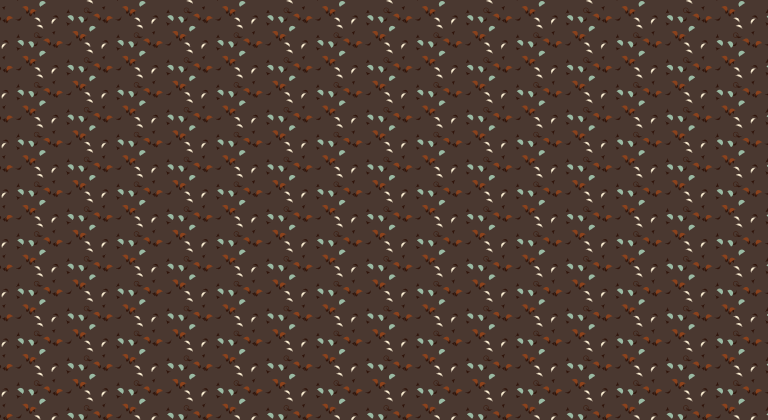
This pattern is drawn by a WebGL 1 fragment shader. Its source:

```glsl
precision highp float;
uniform vec2 u_resolution;

const vec3 GROUND = vec3(0.290, 0.219, 0.190);
const vec3 DARK = vec3(0.19, 0.08, 0.04);
const vec3 BROWN = vec3(0.25, 0.13, 0.08);
const vec3 RUST = vec3(0.55, 0.26, 0.11);
const vec3 MINT = vec3(0.60, 0.73, 0.64);
const vec3 CREAM = vec3(0.98, 0.93, 0.82);

vec2 hash2(float n) {
  vec3 h = fract(n * vec3(0.1031, 0.1030, 0.0973));
  h += dot(h, h.yzx + 33.33);
  return fract((h.xx + h.yz) * h.zy);
}

vec2 turn(vec2 d, float angle) {
  float c = cos(angle), s = sin(angle);
  return vec2(c * d.x + s * d.y, c * d.y - s * d.x);
}

// Offset to the nearest copy of a center on the half-drop lattice, then turned.
vec2 place(vec2 p, vec2 center, float angle) {
  vec2 d = p - center;
  float column = floor(d.x + 0.5);
  d.x -= column;
  d.y = fract(d.y - 0.5 * column + 0.5) - 0.5;
  return turn(d, angle);
}

// Ellipse bent along its long axis.
float bean(vec2 d, vec2 size, float bend) {
  d.y += bend * (d.x * d.x / size.x - 0.3 * size.x);
  return (length(d / size) - 1.0) * size.y;
}

float halfDisc(vec2 d, float radius) {
  return max(length(d) - radius, -d.y - 0.2 * radius);
}

float triangle(vec2 d, float size) {
  return max(abs(d.x) * 0.8 + d.y * 0.6, -d.y) - 0.5 * size;
}

vec3 paint(vec3 base, vec3 ink, float dist, float pixel) {
  return mix(base, ink, clamp(0.5 - dist / pixel, 0.0, 1.0));
}

// Small dark chips and dashes, spread over a jittered 3 by 3 grid.
vec3 paintChips(vec3 color, vec2 p, float pixel) {
  for (int i = 0; i < 9; i++) {
    float n = float(i);
    vec2 cell = vec2(mod(n, 3.0), floor(n / 3.0));
    vec2 center = (cell + 0.2 + 0.6 * hash2(n + 4.0)) / 3.0;
    vec2 d = place(p, center, 6.283 * hash2(n + 21.0).x);
    float chip = mod(n, 2.0) < 0.5 ? triangle(d, 0.038) : bean(d, vec2(0.048, 0.016), 0.4);
    color = paint(color, DARK, chip, pixel);
  }
  return color;
}

// Rust lobe with a dark seed tucked against its inner end.
vec3 paintLobe(vec3 color, vec2 p, vec2 center, float angle, float side, float pixel) {
  vec2 d = place(p, center, angle);
  vec2 seed = turn(d - vec2(side * 0.066, -0.028), -0.7 * side);
  color = paint(color, DARK, bean(seed, vec2(0.038, 0.028), 0.2), pixel);
  return paint(color, RUST, bean(d, vec2(0.062, 0.034), 0.45), pixel);
}

vec3 paintMint(vec3 color, vec2 p, vec2 center, float angle, float pixel) {
  return paint(color, MINT, halfDisc(place(p, center, angle), 0.066), pixel);
}

vec3 paintCream(vec3 color, vec2 p, vec2 center, float angle, float pixel) {
  return paint(color, CREAM, bean(place(p, center, angle), vec2(0.055, 0.020), 0.25), pixel);
}

void main() {
  // About 15.4 half-drop columns, each with 8.45 repeats down.
  vec2 p = gl_FragCoord.xy / u_resolution.y * vec2(8.41, 8.45) - vec2(6.277, 5.633);
  float pixel = 8.43 / u_resolution.y;

  vec3 color = paintChips(GROUND, p, pixel);

  // Fine ring
  float ring = abs(length(place(p, vec2(0.456, -0.89), 0.0)) - 0.048) - 0.006;
  color = paint(color, BROWN, ring, pixel);

  // Rust lobes in facing pairs
  color = paintLobe(color, p, vec2(0.670, 0.00), -0.5, 1.0, pixel);
  color = paintLobe(color, p, vec2(0.905, -0.05), 0.5, -1.0, pixel);
  color = paintLobe(color, p, vec2(0.245, -0.35), -0.8, 1.0, pixel);
  color = paintLobe(color, p, vec2(0.375, -0.41), 0.6, -1.0, pixel);

  // Mint half discs
  color = paintMint(color, p, vec2(0.134, -0.054), -0.7, pixel);
  color = paintMint(color, p, vec2(0.336, -0.08), -1.0, pixel);
  color = paintMint(color, p, vec2(0.577, -0.27), 0.6, pixel);

  // Cream slivers
  color = paintCream(color, p, vec2(0.483, -0.57), -0.6, pixel);
  color = paintCream(color, p, vec2(0.530, -0.71), -0.4, pixel);
  color = paintCream(color, p, vec2(0.79, -0.60), 0.9, pixel);

  gl_FragColor = vec4(color, 1.0);
}
```
